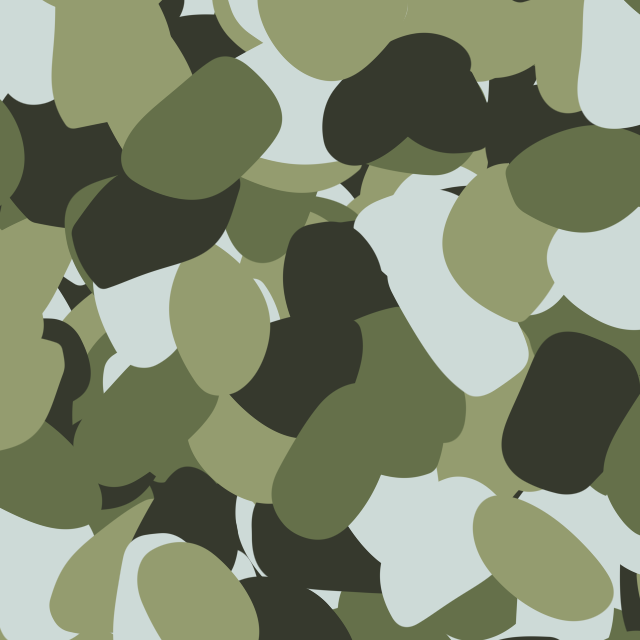
Write a WebGL 2 fragment shader that draws this pattern.

```glsl
#version 300 es
precision highp float;
// Four-colour camouflage of overlapping, softly cornered leaf-like patches.

#define CELL 0.21           // grid spacing of the patches
#define LAYERS 7            // coats of patches, painted back to front
#define SHORT_HALF vec2(0.065, 0.100)
#define LONG_HALF vec2(0.105, 0.160)
#define BEND vec2(0.13, 0.30)      // radius of the curved sides
#define ROUNDING vec2(0.004, 0.06) // softness of the corners
#define SKEW 0.38           // how far the sides turn from a right angle
#define WARP 0.014          // waviness of the outlines
#define SEED 23

uniform vec2 u_resolution;
out vec4 fragColor;

const float TAU = 6.2831853;
const vec3 PALETTE[4] = vec3[4](
    vec3(0.210, 0.225, 0.175),  // dark olive
    vec3(0.395, 0.440, 0.290),  // moss
    vec3(0.580, 0.610, 0.435),  // sage
    vec3(0.805, 0.853, 0.843)); // pale grey

// Integer hash: three random values per lattice point.
vec3 hash3(ivec3 lattice) {
    uvec3 v = uvec3(lattice + 512) * 1664525u + 1013904223u;
    v.x += v.y * v.z; v.y += v.z * v.x; v.z += v.x * v.y;
    v ^= v >> 16u;
    v.x += v.y * v.z; v.y += v.z * v.x; v.z += v.x * v.y;
    return vec3(v >> 8u) / 16777216.0;
}

float smoothMax(float a, float b, float k) {
    float h = max(k - abs(a - b), 0.0) / k;
    return max(a, b) + 0.25 * k * h * h;
}

// Layered sines that bend the outlines.
vec2 warp(vec2 p, float phase) {
    vec2 wave = sin(p.yx * 13.0 + phase + vec2(0.0, 2.1));
    wave += 0.5 * sin(p.yx * 23.0 + p * 9.0 + phase * 1.7);
    return p + WARP * wave;
}

// Signed distance to a patch: the soft intersection of four discs.
float patchDistance(vec2 p, ivec3 id) {
    vec3 form = hash3(id + ivec3(0, 0, 40));
    float turn = form.x * TAU;
    float rounding = mix(ROUNDING.x, ROUNDING.y, form.y);
    float d = -1.0;
    for (int side = 0; side < 4; side++) {
        vec3 r = hash3(id + ivec3(0, 0, 80 + 40 * side));
        float angle = turn + 0.25 * TAU * float(side) + SKEW * (2.0 * r.x - 1.0);
        vec2 range = side % 2 == 0 ? LONG_HALF : SHORT_HALF;
        float halfWidth = mix(range.x, range.y, r.y);
        float radius = mix(BEND.x, BEND.y, r.z);
        vec2 outward = vec2(cos(angle), sin(angle));
        float disc = length(p + outward * (radius - halfWidth)) - radius;
        d = smoothMax(d, disc, rounding);
    }
    return d;
}

// Each 2x2 block of cells holds all four colours in a shuffled order.
vec3 patchColor(ivec2 cell, int coat) {
    int shuffle = int(hash3(ivec3(cell >> 1, coat + 300)).x * 4.0);
    int index = ((cell.x & 1) + 2 * (cell.y & 1)) ^ shuffle;
    return PALETTE[index];
}

void main() {
    float scale = min(u_resolution.x, u_resolution.y);
    vec2 uv = gl_FragCoord.xy / scale;
    float edge = 0.7 / scale;
    vec3 color = PALETTE[0];

    for (int layer = 0; layer < LAYERS; layer++) {
        int coat = layer + SEED;
        vec2 shift = hash3(ivec3(7, 3, coat)).xy;
        vec2 p = warp(uv, float(layer) * 1.9) / CELL + shift;
        ivec2 home = ivec2(floor(p));

        // Neighbouring cells are always painted in the same order.
        for (int y = -1; y <= 1; y++) {
            for (int x = -1; x <= 1; x++) {
                ivec2 cell = home + ivec2(x, y);
                ivec3 id = ivec3(cell, coat);
                vec2 center = vec2(cell) + hash3(id).xy;
                float d = patchDistance((p - center) * CELL, id);
                float cover = 1.0 - smoothstep(-edge, edge, d);
                color = mix(color, patchColor(cell, coat), cover);
            }
        }
    }
    fragColor = vec4(color, 1.0);
}
```
